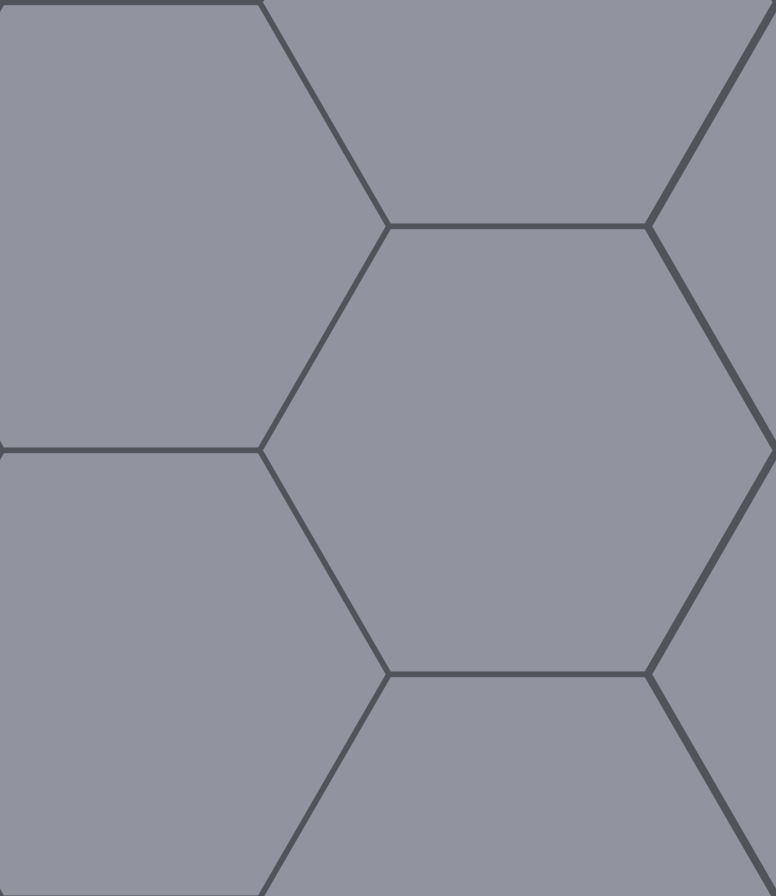
Give the GLSL for this pattern, as a WebGL 2 fragment shader.

```glsl
#version 300 es
precision highp float;
// Flat-topped hexagon paving, one column pair across and two rows down.
// Two offset rectangular lattices give the nearest cell centre, and the
// distance to the cell sides draws thin joints, heavier on one slanted side.

uniform vec2 u_resolution;
out vec4 fragColor;

const float ROWS = 2.0;
const float HALF_SQRT3 = 0.8660254;
const vec2 CELL_CENTRE = vec2(0.668, 0.4974);   // fraction of the canvas
const vec3 TILE_COLOUR = vec3(0.56, 0.58, 0.62);
const vec3 JOINT_COLOUR = vec3(0.315, 0.33, 0.35);
const float THIN_JOINT = 0.0064;                // widths in canvas heights
const float HEAVY_JOINT = 0.0088;

// Offset from the nearest point of a rectangular lattice through the origin.
vec2 latticeOffset(vec2 p, vec2 period) {
  return p - period * floor(p / period + 0.5);
}

// Offset from the nearest hexagon centre; z is 1 in the first column, -1 in the second.
vec3 hexCell(vec2 p, vec2 period) {
  vec2 first = latticeOffset(p, period);
  vec2 second = latticeOffset(p - 0.5 * period, period);
  return dot(first, first) < dot(second, second) ? vec3(first, 1.0) : vec3(second, -1.0);
}

// Coverage of a joint centred on a side, given the distance to that side.
float joint(float dist, float width, float blur) {
  return 1.0 - smoothstep(-blur, blur, abs(dist) - 0.5 * width);
}

void main() {
  // Scale x so that one lattice period spans the canvas width.
  vec2 uv = gl_FragCoord.xy / u_resolution;
  vec2 p = (uv - CELL_CENTRE) * vec2(HALF_SQRT3, 1.0);
  vec2 period = vec2(HALF_SQRT3 * 2.0, 1.0) / vec2(2.0, ROWS);
  float apothem = 0.5 * period.y;
  float blur = 0.75 / u_resolution.y;

  // Distances to the flat and slanted sides of the cell.
  vec3 cell = hexCell(p, period);
  float flatDist = apothem - abs(cell.y);
  float slantDist = apothem - dot(abs(cell.xy), vec2(HALF_SQRT3, 0.5));

  // Slanted joints to the right of the first column are heavier.
  float slantWidth = cell.x * cell.z > 0.0 ? HEAVY_JOINT : THIN_JOINT;
  float lines = max(joint(flatDist, THIN_JOINT, blur), joint(slantDist, slantWidth, blur));

  fragColor = vec4(mix(TILE_COLOUR, JOINT_COLOUR, lines), 1.0);
}
```
